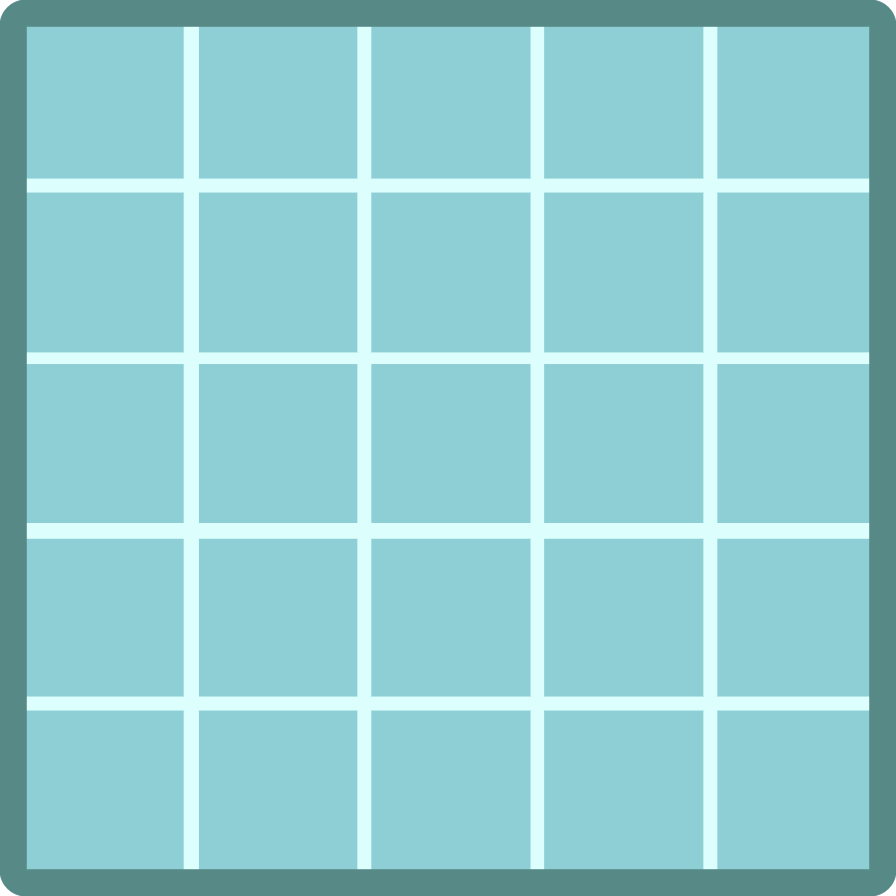
Give the GLSL for this pattern, as a Shadertoy shader.

```glsl
// Draws a five by five grid of pale blue tiles with light grout in a rounded teal frame.
#define TILES 5
#define FIRST_LINE vec2(0.2135, 0.2148)
#define LINE_PITCH vec2(0.1931, 0.1927)
#define FRAME_WIDTH 0.0299
#define CORNER_RADIUS 0.029
#define TILE_COLOR vec3(0.557, 0.812, 0.839)
#define GROUT_COLOR vec3(0.863, 1.0, 0.992)
#define FRAME_COLOR vec3(0.341, 0.541, 0.529)
#define OUTSIDE_COLOR vec3(1.0)

// Slightly uneven grout widths: left to right, and bottom to top
const vec4 COLUMN_WIDTHS = vec4(0.0170, 0.0156, 0.0152, 0.0156);
const vec4 ROW_WIDTHS = vec4(0.0156, 0.0176, 0.0130, 0.0156);

// Signed distance to a rounded box centred on the origin
float roundedBox(vec2 p, vec2 halfSize, float radius) {
    vec2 q = abs(p) - halfSize + radius;
    return length(max(q, 0.0)) + min(max(q.x, q.y), 0.0) - radius;
}

// Antialiased coverage of the inside of a distance field
float coverage(float dist, float pixel) {
    return clamp(0.5 - dist / pixel, 0.0, 1.0);
}

// Distance to the nearest grout line of either direction
float groutDistance(vec2 uv) {
    float nearest = 1.0;
    for (int i = 0; i < TILES - 1; i++) {
        vec2 center = FIRST_LINE + LINE_PITCH * float(i);
        vec2 halfWidth = 0.5 * vec2(COLUMN_WIDTHS[i], ROW_WIDTHS[i]);
        vec2 d = abs(uv - center) - halfWidth;
        nearest = min(nearest, min(d.x, d.y));
    }
    return nearest;
}

void mainImage(out vec4 fragColor, in vec2 fragCoord) {
    vec2 uv = fragCoord / iResolution.xy;
    float pixel = 1.0 / min(iResolution.x, iResolution.y);
    vec2 p = uv - 0.5;

    // Tiles and grout
    vec3 panel = mix(TILE_COLOR, GROUT_COLOR, coverage(groutDistance(uv), pixel));

    // Square opening inside the frame
    float opening = max(abs(p.x), abs(p.y)) - 0.5 + FRAME_WIDTH;
    vec3 color = mix(FRAME_COLOR, panel, coverage(opening, pixel));

    // Rounded outer corners; the half pixel keeps straight edges solid
    float outer = roundedBox(p, vec2(0.5), CORNER_RADIUS) - 0.5 * pixel;
    color = mix(OUTSIDE_COLOR, color, coverage(outer, pixel));

    fragColor = vec4(color, 1.0);
}
```
